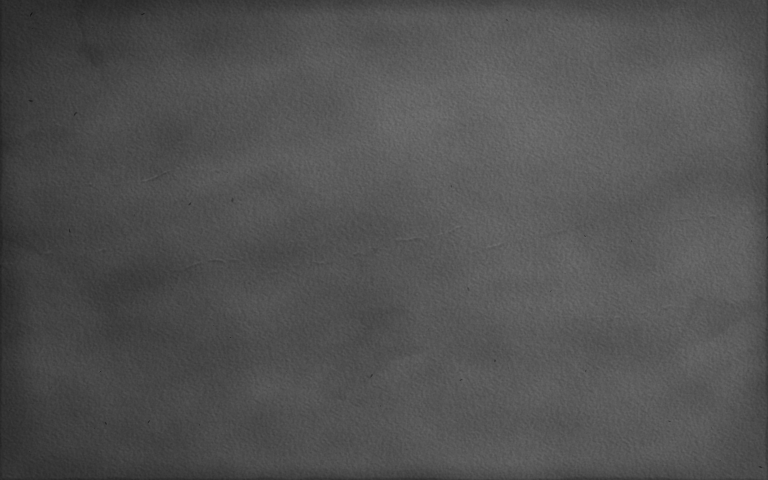
A WebGL 1 fragment shader for this texture:

```glsl
precision highp float;
// Worn charcoal paper: cloudy grey stains, slanted streaks, fine grain, dark corners.
uniform vec2 u_resolution;

float hash(vec2 p) {
  vec3 q = fract(p.xyx * 0.1031);
  q += dot(q, q.yzx + 33.33);
  return fract((q.x + q.y) * q.z);
}

float noise(vec2 p) {
  vec2 i = floor(p), f = fract(p);
  f = f * f * (3.0 - 2.0 * f);
  return mix(mix(hash(i), hash(i + vec2(1.0, 0.0)), f.x),
             mix(hash(i + vec2(0.0, 1.0)), hash(i + 1.0), f.x), f.y);
}

mat2 rotation(float a) {
  return mat2(cos(a), sin(a), -sin(a), cos(a));
}

float fbm(vec2 p) {
  float sum = 0.0, amp = 0.5;
  for (int i = 0; i < 5; i++) {
    sum += amp * noise(p);
    p = rotation(0.6) * p * 2.03 + 17.3;
    amp *= 0.5;
  }
  return sum / 0.97;
}

float glow(vec2 p, vec2 center, vec2 size) {
  vec2 d = (p - center) / size;
  return exp(-dot(d, d));
}

// Sparse dark flecks, at most one short fibre in each unit cell
float flecks(vec2 p) {
  vec2 cell = floor(p);
  vec2 center = 0.25 + 0.5 * vec2(hash(cell + 3.1), hash(cell + 8.7));
  vec2 d = rotation(6.28 * hash(cell + 5.3)) * (fract(p) - center);
  d.y += 0.03 * (noise(p * 11.0) - 0.5);
  float size = 0.4 + 0.8 * hash(cell + 1.9);
  float shape = 1.0 - smoothstep(0.3, 1.5, length(d / vec2(0.045, 0.02)) / size);
  return shape * step(0.86, hash(cell + 12.4));
}

// Faint rising creases: a thin broken ridge with a shadow below it
float creases(vec2 p) {
  float sum = 0.0;
  for (int i = 0; i < 8; i++) {
    float k = float(i);
    vec2 center = vec2(0.1 + 0.2 * k, 0.12 + 0.6 * hash(vec2(k, 7.0)));
    vec2 d = rotation(-0.1 - 0.14 * hash(vec2(k, 4.0))) * (p - center);
    d.y += 0.02 * (noise(vec2(d.x * 14.0, k)) - 0.5) + 0.006 * (noise(p * 60.0) - 0.5);
    float fade = exp(-d.x * d.x * 50.0) * smoothstep(0.35, 0.8, noise(p * 70.0 + k));
    sum += fade * (exp(-pow(d.y / 0.002, 2.0)) - 0.9 * exp(-pow((d.y + 0.005) / 0.003, 2.0)));
  }
  return sum;
}

void main() {
  vec2 uv = gl_FragCoord.xy / u_resolution;
  vec2 p = gl_FragCoord.xy / u_resolution.y;

  // Broad light: dim left, pale upper right, dull pool in the middle
  float tone = 0.25 + 0.11 * smoothstep(-0.1, 1.15, p.x + 0.25 * (p.y - 0.5));
  tone += 0.022 * glow(p, vec2(1.15, 0.7), vec2(0.4, 0.25));
  tone -= 0.025 * glow(p, vec2(0.83, 0.48), vec2(0.2, 0.14));
  tone -= 0.045 * glow(p, vec2(0.2, 1.0), vec2(0.5, 0.12));

  // Clouds and streaks that rise gently to the right
  vec2 slant = rotation(-0.17) * p;
  float warp = fbm(p * 3.0 + 4.0) - 0.5;
  float clouds = fbm(slant * vec2(2.8, 5.0) + 0.8 * warp + 9.0);
  float streaks = fbm(slant * vec2(3.0, 11.0) + 0.8 * warp + 31.0);
  tone += 0.075 * (clouds - 0.5) + 0.055 * (streaks - 0.5);
  tone += 0.06 * (fbm(p * vec2(9.0, 11.0) + 70.0) - 0.5);

  // Stains whose border is crisp only here and there
  float stain = fbm(p * vec2(2.6, 3.6) + 1.2 * warp + 52.0);
  float patchy = smoothstep(0.35, 0.7, noise(p * 5.0 + 23.0));
  tone -= 0.022 * patchy * smoothstep(0.53, 0.56, stain) * (1.0 - smoothstep(0.56, 0.68, stain));

  // Dark corners and a thin ragged rim
  float vignette = 16.0 * uv.x * (1.0 - uv.x) * uv.y * (1.0 - uv.y);
  tone *= mix(0.78, 1.0, smoothstep(-0.02, 0.15, vignette + 0.12 * warp));
  float ragged = 0.008 * (fbm(p * 20.0) - 0.5);
  float rim = min(min(p.x, p.y), u_resolution.x / u_resolution.y - p.x) + ragged;
  tone *= mix(0.82, 1.0, smoothstep(0.0, 0.007, rim));

  // Surface marks
  tone += 0.04 * creases(p);
  tone -= 0.11 * flecks(p * 11.0) + 0.045 * flecks(p * 24.0 + 40.0);

  // Paper grain: a lit relief of short fibres, plus fine dust
  vec2 fibre = rotation(0.5) * p * vec2(210.0, 250.0);
  float relief = noise(fibre) - noise(fibre + vec2(0.5, 0.8));
  float dust = noise(rotation(1.1) * p * 370.0) - 0.5;
  tone += (0.036 * relief + 0.032 * dust) * (0.4 + 1.8 * tone);

  gl_FragColor = vec4(vec3(clamp(tone, 0.0, 1.0)), 1.0);
}
```
